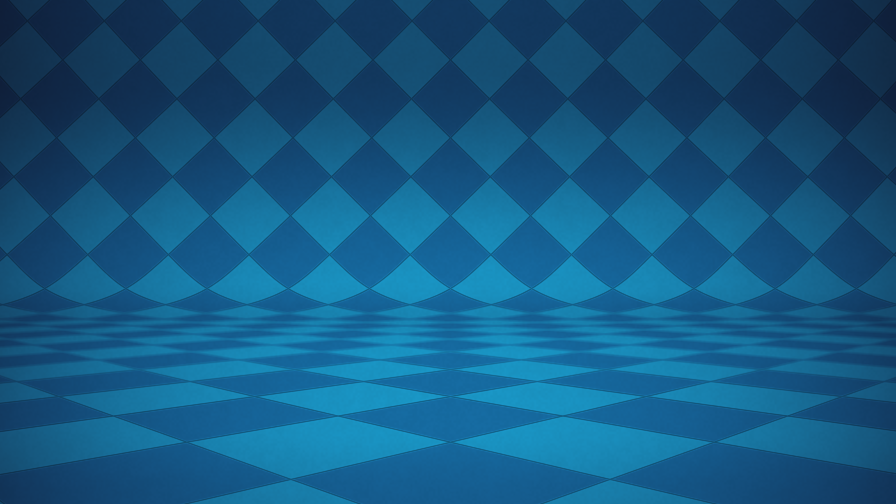
Reproduce this background procedurally as a WebGL 2 fragment shader.

```glsl
#version 300 es
precision highp float;
// A blue harlequin-tiled wall that curves down into a floor seen in perspective.
// Each height on the canvas maps to a tile row and a tile width; two diagonal
// lattice coordinates then give the checker, the grout and the lit tile rims.

uniform vec2 u_resolution;
out vec4 outColor;

// Lengths are in canvas heights; "down" is measured from the top edge.
const vec3 LIGHT_TILE = vec3(0.100, 0.60, 0.785);
const vec3 DARK_TILE = vec3(0.085, 0.43, 0.645);
const float CENTER_X = 0.005;       // symmetry axis, right of the middle
const float ROW_ORIGIN = 0.428;     // centre of a light wall row
const float ROW_STEP = 0.0773;      // wall row spacing
const float BEND_TOP = 0.4745;      // wall starts to curve
const float BEND_END = 0.634;       // curve meets the floor
const float BEND_ROWS = 2.44;       // extra rows packed in the curve
const float HORIZON = 0.5255;       // vanishing height of the floor
const float FLOOR_SPREAD = 1.487;   // tile width per height below horizon
const float FLOOR_ROWS = 23.77;     // row index at zero distance
const float FLOOR_DEPTH = 2.0305;   // rows times height below horizon
const float EDGE_BLUR = 0.0032;     // softness of the tile edges
const float GROUT = 0.0012;
const float RIM = 0.0050;
const float GROUT_SHADE = 0.22;
const float RIM_SHINE = 0.05;
const float GRAIN = 0.025;

float hash(vec2 p) {
    vec3 q = fract(vec3(p.xyx) * 0.1031);
    q += dot(q, q.yzx + 33.33);
    return fract((q.x + q.y) * q.z);
}

float noise(vec2 p) {
    vec2 cell = floor(p);
    vec2 f = fract(p);
    f = f * f * (3.0 - 2.0 * f);
    float low = mix(hash(cell), hash(cell + vec2(1, 0)), f.x);
    float high = mix(hash(cell + vec2(0, 1)), hash(cell + vec2(1, 1)), f.x);
    return mix(low, high, f.y);
}

// Tile row index: even on wall, compressed in the bend, 1/depth on the floor.
float rowAt(float down) {
    if (down > BEND_END) return FLOOR_ROWS - FLOOR_DEPTH / (down - HORIZON);
    float bend = max(down - BEND_TOP, 0.0) / (BEND_END - BEND_TOP);
    return (down - ROW_ORIGIN) / ROW_STEP + BEND_ROWS * pow(bend, 6.0);
}

float tileWidthAt(float down) {
    float wall = mix(0.152, 0.162, down / BEND_END);
    return max(wall, FLOOR_SPREAD * (down - HORIZON));
}

vec2 latticeAt(vec2 p) {
    float across = (p.x - CENTER_X) / tileWidthAt(p.y);
    float row = 0.5 * rowAt(p.y);
    return vec2(across + row, across - row);
}

// Square wave of period two with softened edges.
vec2 softSquare(vec2 a, vec2 footprint) {
    vec2 side = 1.0 - 2.0 * mod(floor(a), 2.0);
    vec2 edge = 0.5 - abs(fract(a) - 0.5);
    return side * clamp(edge / footprint, 0.0, 1.0);
}

float lightAt(float down, float side) {
    float level = mix(0.51, 0.97, smoothstep(0.12, 0.60, down));
    float seam = (down - 0.63) / 0.04;
    level -= 0.10 * exp(-seam * seam);
    level -= 0.13 * smoothstep(0.84, 1.0, down);
    return level * (1.0 - 0.45 * pow(side, 2.2));
}

void main() {
    float pixel = 1.0 / u_resolution.y;
    vec2 p = (gl_FragCoord.xy - vec2(0.5 * u_resolution.x, 0.0)) * pixel;
    p.y = 1.0 - p.y;

    // Lattice and its local scale, in lattice units per canvas height.
    vec2 lattice = latticeAt(p);
    vec2 dx = (latticeAt(p + vec2(pixel, 0.0)) - lattice) / pixel;
    vec2 dy = (latticeAt(p + vec2(0.0, pixel)) - lattice) / pixel;
    vec2 scale = sqrt(dx * dx + dy * dy);

    // Checkered tiles.
    vec2 wave = softSquare(lattice, scale * max(EDGE_BLUR, 0.7 * pixel));
    vec3 color = mix(DARK_TILE, LIGHT_TILE, 0.5 + 0.5 * wave.x * wave.y);

    // Dark grout and a thin lit rim, faded where rows become too fine.
    vec2 gap = (0.5 - abs(fract(lattice) - 0.5)) / scale;
    float nearest = min(gap.x, gap.y);
    float fade = 1.0 - smoothstep(14.0, 45.0, max(scale.x, scale.y));
    float grout = 1.0 - smoothstep(GROUT - 0.5 * pixel, GROUT + 0.5 * pixel, nearest);
    float rim = (1.0 - smoothstep(GROUT, RIM, nearest)) * (1.0 - grout);
    color *= 1.0 + fade * (RIM_SHINE * rim - GROUT_SHADE * grout);

    // Worn surface grain.
    float grain = 0.6 * noise(p * 220.0 + 200.0) + 0.4 * noise(p * 45.0 + 90.0);
    color *= 1.0 + GRAIN * (grain - 0.5) * 2.0;

    // Studio light: green falls off fastest, so shadows turn a deeper blue.
    float side = abs(p.x) * 2.0 * u_resolution.y / u_resolution.x;
    float level = lightAt(p.y, side);
    color *= pow(vec3(level), vec3(0.30, 1.0, 0.83));
    outColor = vec4(color, 1.0);
}
```
